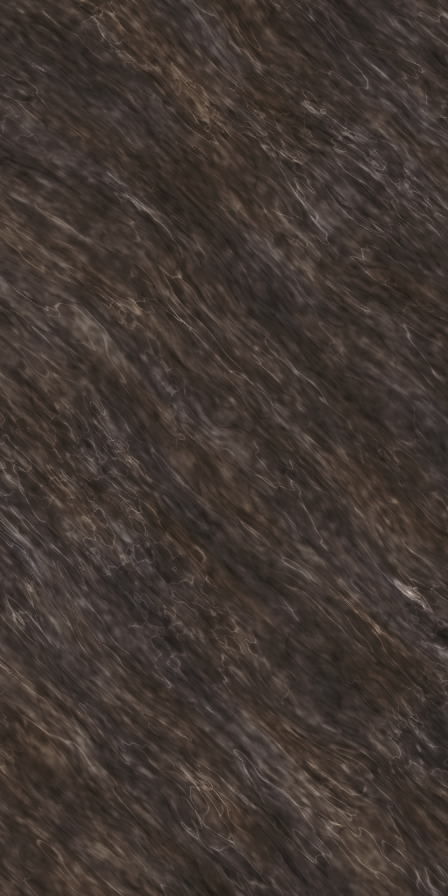
Write a Shadertoy shader that draws this texture.

```glsl
const float STREAK_ANGLE = 0.75;            // downward slope, radians
const vec2  BROAD_SCALE  = vec2(2.4, 11.0); // along, across the streaks
const vec2  STREAK_SCALE = vec2(9.0, 58.0);
const vec2  GRAIN_SCALE  = vec2(48.0, 100.0);
const vec2  VEIN_SCALE   = vec2(2.2, 11.0);
const vec2  HAIR_SCALE   = vec2(8.0, 48.0);
const vec2  PATCH_SCALE  = vec2(4.5, 9.0);
const vec2  CRACK_SCALE  = vec2(24.0, 42.0);
const float TONE_SHIFT    = -0.20;
const float BROAD_AMOUNT  = 0.34;
const float STREAK_AMOUNT = 0.52;
const float GRAIN_AMOUNT  = 0.50;
const float VEIN_LIGHT    = 1.5;
const float VEIN_DARK     = 1.0;
const float VEIN_WIDTH    = 0.12;
const float HAIR_AMOUNT   = 0.9;
const float PATCH_LIGHT   = 1.4;
const float WARMTH        = 0.022;

const vec3 UMBER  = vec3(0.20, 0.17, 0.15);
const vec3 COCOA  = vec3(0.24, 0.20, 0.18);
const vec3 TAUPE  = vec3(0.29, 0.24, 0.22);
const vec3 STONE  = vec3(0.34, 0.29, 0.26);
const vec3 ASH    = vec3(0.41, 0.36, 0.33);
const float TONE_MIN = -1.23;
const float TONE_MAX = 1.88;

float hash(vec2 p) {
    return fract(sin(dot(p, vec2(127.1, 311.7))) * 43758.5453);
}

float noise(vec2 p) {
    vec2 i = floor(p), f = fract(p);
    f = f * f * (3.0 - 2.0 * f);
    return mix(mix(hash(i), hash(i + vec2(1, 0)), f.x),
               mix(hash(i + vec2(0, 1)), hash(i + vec2(1, 1)), f.x), f.y);
}

// Fractal noise with zero mean and roughly unit deviation
float fbm(vec2 p, int octaves) {
    float sum = 0.0, amp = 4.05;
    for (int i = 0; i < octaves; i++) {
        sum += amp * (noise(p) - 0.5);
        p = p * 2.03 + vec2(17.3, 9.1);
        amp *= 0.5;
    }
    return sum;
}

float ramp(float a, float b, float x) {
    return clamp((x - a) / (b - a), 0.0, 1.0);
}

// Soft line where v crosses zero
float line(float v, float width) {
    return 1.0 - smoothstep(0.0, max(width, fwidth(v)), abs(v));
}

// Stone colours ordered by tone, continued gently past both ends
vec3 stoneColor(float tone) {
    vec3 c = mix(UMBER, COCOA, ramp(TONE_MIN, -0.28, tone));
    c = mix(c, TAUPE, ramp(-0.28, 0.47, tone));
    c = mix(c, STONE, ramp(0.47, 1.15, tone));
    c = mix(c, ASH, ramp(1.15, TONE_MAX, tone));
    return c * exp(0.2 * (tone - clamp(tone, TONE_MIN, TONE_MAX)));
}

// Thin pale crests, each with a dark fold on one side
float veins(vec2 p) {
    float tone = 0.0;
    for (int i = 0; i < 3; i++) {
        float k = float(i);
        float v = fbm(p * VEIN_SCALE * (1.0 + 0.6 * k) + 31.7 * k, 4);
        float fold = smoothstep(0.0, VEIN_WIDTH, v) * exp(-5.0 * max(v, 0.0));
        float lit = smoothstep(-0.3, 1.2, fbm(p * vec2(5.0, 14.0) + 53.0 + 11.0 * k, 3));
        float shade = smoothstep(-0.4, 1.0, fbm(p * vec2(3.0, 9.0) + 83.0 + 7.0 * k, 2));
        tone += VEIN_LIGHT * line(v, VEIN_WIDTH) * lit - VEIN_DARK * fold * shade;
    }
    return tone;
}

// Short straight scratches, some pale and some dark
float hairs(vec2 p) {
    float v = fbm(p * HAIR_SCALE + 230.0, 2);
    float gate = fbm(p * vec2(9.0, 20.0) + 260.0, 2);
    return line(v - 0.5, 0.22) * smoothstep(-0.2, 0.9, gate)
         - line(v + 0.5, 0.26) * smoothstep(-0.9, 0.4, -gate);
}

// Scattered small pale areas crossed by irregular cracks
float patches(vec2 p) {
    float area = smoothstep(0.6, 1.7, fbm(p * PATCH_SCALE + 140.0, 4));
    float v = fbm(p * CRACK_SCALE + 170.0, 3);
    return area * (PATCH_LIGHT * line(v, 0.4) + 0.45 * v);
}

void mainImage(out vec4 fragColor, in vec2 fragCoord) {
    vec2 uv = fragCoord / iResolution.x;

    // Axes along and across the streaks, bent into slow waves
    float c = cos(STREAK_ANGLE), s = sin(STREAK_ANGLE);
    vec2 p = vec2(c * uv.x - s * uv.y, s * uv.x + c * uv.y);
    p.y += 0.022 * fbm(p * vec2(1.5, 2.5) + 5.0, 2)
         + 0.004 * fbm(p * vec2(8.0, 12.0) + 23.0, 2);

    // Layered tone: bands, streaks, grain, veins, scratches and patches
    float tone = TONE_SHIFT
               + BROAD_AMOUNT * fbm(p * BROAD_SCALE + 61.0, 3)
               + STREAK_AMOUNT * fbm(p * STREAK_SCALE + 97.0, 3)
               + GRAIN_AMOUNT * fbm(p * GRAIN_SCALE + 113.0, 2);
    tone += veins(p) + HAIR_AMOUNT * hairs(p) + patches(p);

    // Slow drift between brown and grey
    float warm = WARMTH * fbm(p * vec2(4.0, 14.0) + 201.0, 3);
    vec3 color = stoneColor(tone) * (1.0 + warm * vec3(1.0, 0.0, -1.6));
    fragColor = vec4(color, 1.0);
}
```
